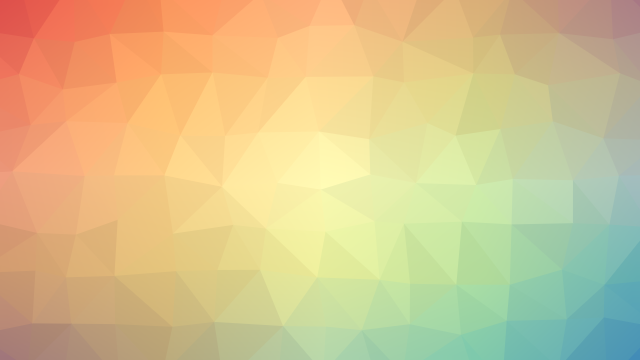
A Shadertoy shader for this background:

```glsl
const float ROWS = 7.37; // mesh cells per canvas height

float hash(vec2 p) {
    vec3 q = fract(p.xyx * vec3(0.1031, 0.1030, 0.0973));
    q += dot(q, q.yzx + 33.33);
    return fract((q.x + q.y) * q.z);
}

// Five evenly spaced colours blended along t in 0..1
vec3 ramp(vec3 a, vec3 b, vec3 c, vec3 d, vec3 e, float t) {
    t *= 4.0;
    vec3 col = mix(a, b, clamp(t, 0.0, 1.0));
    col = mix(col, c, clamp(t - 1.0, 0.0, 1.0));
    col = mix(col, d, clamp(t - 2.0, 0.0, 1.0));
    return mix(col, e, clamp(t - 3.0, 0.0, 1.0));
}

// Warm to cool backdrop with a pale glow in the centre
vec3 backdrop(vec2 uv) {
    vec3 bottom = ramp(vec3(0.61, 0.45, 0.47), vec3(0.72, 0.64, 0.47), vec3(0.70, 0.84, 0.68),
                       vec3(0.48, 0.77, 0.66), vec3(0.26, 0.55, 0.72), uv.x);
    vec3 lower = ramp(vec3(0.81, 0.60, 0.43), vec3(0.88, 0.76, 0.48), vec3(0.91, 0.93, 0.60),
                      vec3(0.71, 0.88, 0.62), vec3(0.39, 0.69, 0.70), uv.x);
    vec3 middle = ramp(vec3(0.94, 0.62, 0.50), vec3(0.99, 0.82, 0.53), vec3(1.0, 0.98, 0.71),
                       vec3(0.82, 0.92, 0.66), vec3(0.67, 0.76, 0.76), uv.x);
    vec3 upper = ramp(vec3(0.94, 0.50, 0.38), vec3(1.0, 0.73, 0.43), vec3(0.99, 0.85, 0.57),
                      vec3(0.84, 0.82, 0.52), vec3(0.70, 0.67, 0.58), uv.x);
    vec3 top = ramp(vec3(0.88, 0.29, 0.29), vec3(0.98, 0.56, 0.35), vec3(0.99, 0.70, 0.49),
                    vec3(0.84, 0.67, 0.46), vec3(0.66, 0.47, 0.52), uv.x);
    return ramp(bottom, lower, middle, upper, top, uv.y);
}

// Jittered mesh vertex
vec2 vertex(vec2 id) {
    vec2 jitter = vec2(hash(id + 17.0), hash(id + 59.0)) - 0.5;
    return id + vec2(0.51, 0.69) + jitter * vec2(0.58, 0.4);
}

// Signed distance to the line a-b, positive on its right
float edge(vec2 p, vec2 a, vec2 b) {
    vec2 d = b - a;
    return dot(p - a, vec2(d.y, -d.x)) / length(d);
}

// Facet colour in rgb, weighted by its coverage in a
vec4 facet(vec2 p, vec2 a, vec2 b, vec2 c) {
    float dist = max(edge(p, a, b), max(edge(p, b, c), edge(p, c, a)));
    float cover = clamp(0.5 - dist * iResolution.y / ROWS, 0.0, 1.0);
    if (cover <= 0.0) return vec4(0.0);
    vec2 centre = (a + b + c) / 3.0;
    vec2 uv = mix(centre, p, 0.4) / (ROWS * vec2(iResolution.x / iResolution.y, 1.0));
    float tone = 1.0 + 0.055 * (hash(floor(centre * 40.0)) - 0.5);
    return vec4(backdrop(uv) * tone, 1.0) * cover;
}

void mainImage(out vec4 fragColor, in vec2 fragCoord) {
    vec2 p = fragCoord / iResolution.y * ROWS;
    vec2 cell = floor(p - vec2(0.51, 0.69));
    vec4 sum = vec4(0.0);

    // Split each nearby quad along its shorter diagonal
    for (int y = -1; y <= 1; y++) {
        for (int x = -1; x <= 1; x++) {
            vec2 id = cell + vec2(x, y);
            vec2 a = vertex(id);
            vec2 b = vertex(id + vec2(1.0, 0.0));
            vec2 c = vertex(id + 1.0);
            vec2 d = vertex(id + vec2(0.0, 1.0));
            if (distance(a, c) < distance(b, d)) {
                sum += facet(p, a, b, c) + facet(p, a, c, d);
            } else {
                sum += facet(p, a, b, d) + facet(p, b, c, d);
            }
        }
    }
    fragColor = vec4(sum.rgb / max(sum.a, 0.001), 1.0);
}
```
